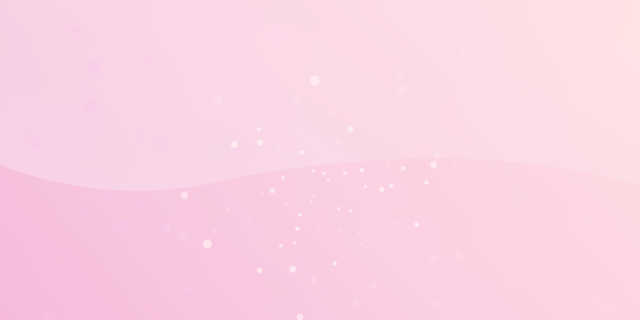
Give the GLSL for this background, as a Shadertoy shader.

```glsl
// Soft pink backdrop: a diagonal rose-to-cream gradient, a pale veil above a
// long wave, and a spiral of pale dots growing from a fine central dust.
// Units: canvas heights, origin at the lower left, x scaled to span 0..2.

#define ROSE     vec3(0.963, 0.733, 0.863)
#define BLUSH    vec3(0.984, 0.816, 0.890)
#define CREAM    vec3(1.000, 0.862, 0.882)
#define VEIL     vec3(0.970, 0.948, 0.966)
#define SPARK    vec3(1.000, 0.965, 0.960)
#define LILAC    vec3(0.985, 0.765, 0.945)
#define DUST_CENTER vec2(1.01, 0.38)
#define DOT_COUNT 130
#define GOLDEN_ANGLE 2.39996

float hash(float n) {
    return fract(sin(n * 12.9898) * 43758.5453);
}

vec2 gradientAt(vec2 cell) {
    float a = 6.28318 * hash(dot(cell, vec2(1.0, 57.0)));
    return vec2(cos(a), sin(a));
}

float gradientNoise(vec2 p) {
    vec2 i = floor(p), f = fract(p);
    vec2 u = f * f * f * (f * (f * 6.0 - 15.0) + 10.0);
    vec2 e = vec2(1.0, 0.0);
    float low  = mix(dot(gradientAt(i), f),
                     dot(gradientAt(i + e), f - e), u.x);
    float high = mix(dot(gradientAt(i + e.yx), f - e.yx),
                     dot(gradientAt(i + e.xx), f - e.xx), u.x);
    return mix(low, high, u.y);
}

// Height of the wave: a trough on the left joined to a broad crest.
float waveHeight(float x) {
    float fromTrough = x - 0.43;
    float fromCrest = x - 1.38;
    float trough = 0.404 + 0.435 * fromTrough * fromTrough;
    float bend = fromCrest < 0.0 ? 0.145 : 0.222;
    float crest = 0.505 - bend * fromCrest * fromCrest;
    return mix(trough, crest, smoothstep(0.58, 0.80, x));
}

// Diagonal three-colour gradient with faint streaks falling to the right.
vec3 backdrop(vec2 p) {
    float t = 2.0 * dot(p, vec2(0.35, 0.30));
    vec3 color = mix(ROSE, BLUSH, clamp(t, 0.0, 1.0));
    color = mix(color, CREAM, clamp(t - 1.0, 0.0, 1.0));
    vec2 streak = vec2(dot(p, vec2(0.9, -0.45)), dot(p, vec2(2.0, 4.0)));
    return color + 0.006 * gradientNoise(streak * 1.5);
}

// Dots on a golden-angle spiral: larger and softer outward, lilac at the left.
vec3 addDots(vec3 color, vec2 p, float pixel) {
    for (int i = 0; i < DOT_COUNT; i++) {
        float n = float(i) + 1.0;
        float s = n / float(DOT_COUNT);
        float reach = 0.03 + 0.95 * pow(s, 1.35);
        float angle = n * GOLDEN_ANGLE + 0.9 * hash(n + 3.1);
        vec2 center = DUST_CENTER + reach * vec2(cos(angle), 0.9 * sin(angle));
        float far = smoothstep(0.40, 0.56, reach);
        float radius = (0.0016 + 0.029 * reach) * mix(0.5, 1.15, hash(n + 7.7));
        float softness = radius * mix(0.25, 0.5, far);
        float mask = 1.0 - smoothstep(radius - softness, radius + pixel,
                                      length(p - center));
        float bright = mix(0.18, 0.66, step(0.58, hash(n + 19.3)));
        float leftward = 1.0 - smoothstep(0.6, 1.2, center.x);
        float faint = mix(0.08, 0.28, leftward);
        vec3 tint = mix(SPARK, LILAC, far * leftward);
        color = mix(color, tint, mask * mix(bright, faint, far));
    }
    return color;
}

void mainImage(out vec4 fragColor, in vec2 fragCoord) {
    vec2 p = fragCoord / iResolution.xy * vec2(2.0, 1.0);
    float pixel = 1.0 / iResolution.y;
    vec3 color = backdrop(p);

    // Pale veil above the wave, strongest beside its left edge.
    float above = p.y - waveHeight(p.x);
    float edge = smoothstep(-0.7 * pixel, 0.7 * pixel, above);
    float nearEdge = exp(-4.0 * max(above, 0.0));
    float leftBoost = mix(0.15, 0.01, smoothstep(0.0, 1.6, p.x));
    color = mix(color, VEIL, edge * (0.20 + nearEdge * leftBoost));

    // Warm light from the upper right corner.
    float glow = exp(-3.0 * length((p - vec2(2.0, 0.85)) * vec2(0.8, 1.0)));
    color += glow * vec3(0.004, 0.012, -0.004);

    color = addDots(color, p, pixel);
    fragColor = vec4(clamp(color, 0.0, 1.0), 1.0);
}
```
